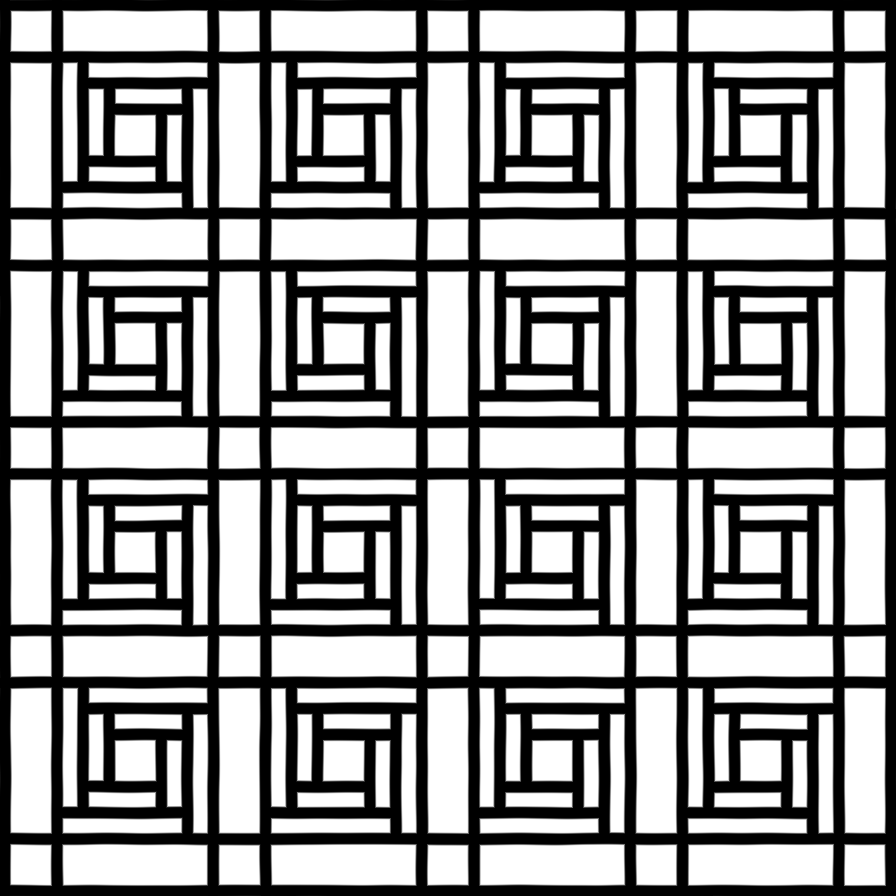
Give the GLSL for this pattern, as a Shadertoy shader.

```glsl
// Black line lattice: four by four square blocks parted by narrow sashes, each
// block filled with two nested pinwheel rings of bars around a small square.
// Built from line distances in a repeated cell, with a faint drawn wobble.

const vec3 PAPER = vec3(1.0);
const vec3 INK = vec3(0.0);
const float BLOCKS = 4.0;         // blocks across and down
const float SASH = 2.0;           // sash width, in strips
const float BLOCK = 6.0;          // block width, in strips
const float PERIOD = SASH + BLOCK;
const float MARGIN = 0.0056;      // canvas edge to centre of outermost line
const float STRIP = (1.0 - 2.0 * MARGIN) / (BLOCKS * PERIOD + SASH);
const float HALF_LINE = 0.0065;   // half of the line width
const float SOFTNESS = 0.0014;    // half width of the edge ramp
const float WOBBLE = 0.0010;      // strength of line irregularity
const float WOBBLE_FREQ = 19.0;
const int RINGS = 2;

vec2 hashGradient(vec2 cell) {
    vec3 h = fract(cell.xyx * vec3(0.1031, 0.1030, 0.0973));
    h += dot(h, h.yzx + 33.33);
    float angle = 6.2832 * fract((h.x + h.y) * h.z);
    return vec2(cos(angle), sin(angle));
}

float gradientNoise(vec2 p) {
    vec2 i = floor(p);
    vec2 f = p - i;
    vec2 u = f * f * f * (f * (f * 6.0 - 15.0) + 10.0);
    vec2 e = vec2(1.0, 0.0);
    float a = dot(hashGradient(i), f);
    float b = dot(hashGradient(i + e), f - e);
    float c = dot(hashGradient(i + e.yx), f - e.yx);
    float d = dot(hashGradient(i + 1.0), f - 1.0);
    return mix(mix(a, b, u.x), mix(c, d, u.x), u.y);
}

// Distance to the sash borders, which run the full canvas
float latticeDistance(vec2 cell) {
    vec2 d = min(abs(cell - SASH), min(cell, PERIOD - cell));
    return min(d.x, d.y);
}

// Distance to the bars of the pinwheel rings, p centred on the block, y down
float pinwheelDistance(vec2 p) {
    float nearest = PERIOD;
    for (int side = 0; side < 4; side++) {
        for (int ring = 1; ring <= RINGS; ring++) {
            float start = float(ring) - 0.5 * BLOCK;
            float along = p.x - clamp(p.x, start, 1.0 - start);
            nearest = min(nearest, length(vec2(along, p.y - start)));
        }
        p = vec2(p.y, -p.x);   // quarter turn to the next side
    }
    return nearest;
}

void mainImage(out vec4 fragColor, in vec2 fragCoord) {
    vec2 uv = fragCoord / iResolution.y;

    // Slight unevenness of the drawn lines
    vec2 n = uv * WOBBLE_FREQ;
    uv += WOBBLE * vec2(gradientNoise(n), gradientNoise(n + 37.5));

    // Repeated cell: sash first, then block
    vec2 cell = mod((uv - MARGIN) / STRIP, PERIOD);
    vec2 centred = cell - SASH - 0.5 * BLOCK;
    float lines = min(latticeDistance(cell),
                      pinwheelDistance(vec2(centred.x, -centred.y)));

    // Ink coverage with smoothed edges
    float edge = lines * STRIP - HALF_LINE;
    float ramp = max(SOFTNESS, 0.7 / iResolution.y);
    fragColor = vec4(mix(INK, PAPER, smoothstep(-ramp, ramp, edge)), 1.0);
}
```
